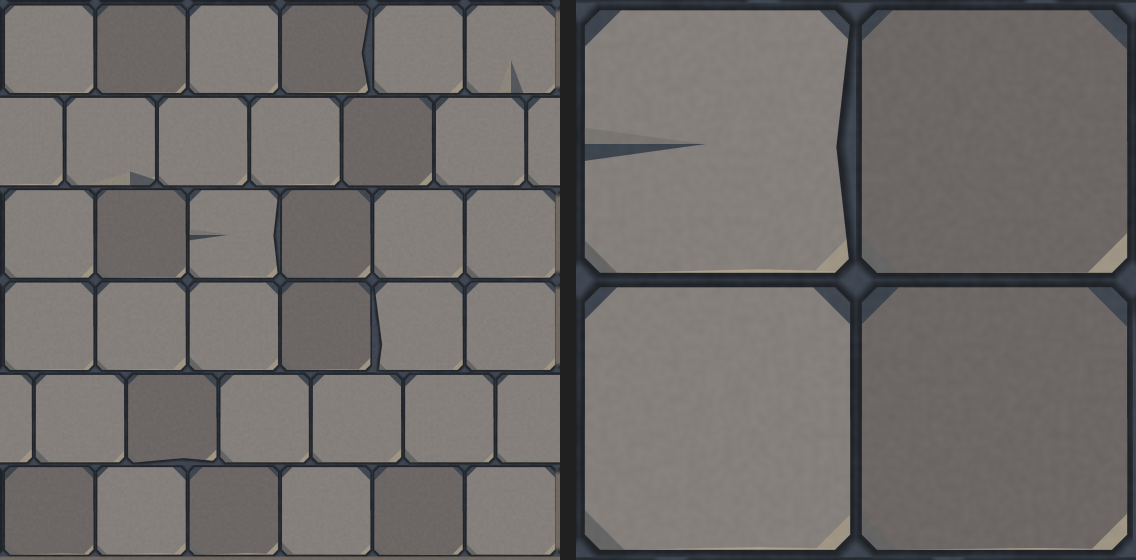
Left: the whole. Right: its middle third, enlarged.
A Shadertoy shader for this texture:

```glsl
// Chamfered stone pavers in six staggered rows, with chipped edges and dark slate joints.

const float PI = 3.14159265;
const float TILES = 6.065;                  // tile pitches across the canvas
const vec2 HALF_TILE = vec2(0.479, 0.474);  // in pitches

const vec3 STONE_LIGHT = vec3(0.520, 0.500, 0.485);
const vec3 STONE_DARK = vec3(0.425, 0.405, 0.395);
const vec3 FACET_LIT = vec3(0.680, 0.630, 0.550);
const vec3 FACET_SHADE = vec3(0.240, 0.270, 0.310);
const vec3 JOINT_DEEP = vec3(0.125, 0.140, 0.160);
const vec3 JOINT_OPEN = vec3(0.245, 0.275, 0.320);
const vec3 BORDER_DUST = vec3(0.440, 0.410, 0.380);

// One bit per column, bottom row first
const int DARK_COLUMNS[6] = int[6](21, 2, 8, 10, 8, 10);

// Side counts quarter turns from the right; lengths are in pitches
struct Chip { vec2 tile; float side; float peak; float depth; float width; };
const int CHIP_COUNT = 7;
const Chip CHIPS[CHIP_COUNT] = Chip[CHIP_COUNT](
    Chip(vec2(3, 5), 0.0, -0.04, 0.095, 0.55),
    Chip(vec2(5, 5), 3.0, 0.00, 0.36, 0.135),
    Chip(vec2(0, 4), 3.0, 0.21, 0.15, 0.46),
    Chip(vec2(2, 3), 2.0, -0.01, 0.43, 0.06),
    Chip(vec2(2, 3), 0.0, -0.02, 0.05, 0.45),
    Chip(vec2(4, 2), 2.0, -0.20, 0.085, 0.65),
    Chip(vec2(1, 1), 3.0, 0.12, 0.045, 0.50));

float hash(vec2 p) {
    return fract(sin(dot(p, vec2(127.1, 311.7))) * 43758.55);
}

float cornerSlope(vec2 cell, vec2 offset) {
    float angle = 2.0 * PI * hash(cell);
    return dot(vec2(cos(angle), sin(angle)), offset);
}

float gradientNoise(vec2 p) {
    vec2 cell = floor(p), f = fract(p);
    vec2 w = f * f * f * (f * (f * 6.0 - 15.0) + 10.0);
    vec2 e = vec2(1, 0);
    return mix(mix(cornerSlope(cell, f), cornerSlope(cell + e, f - e), w.x),
               mix(cornerSlope(cell + e.yx, f - e.yx), cornerSlope(cell + 1.0, f - 1.0), w.x), w.y);
}

float chamferedBox(vec2 p, vec2 halfSize, float cut) {
    vec2 q = abs(p) - halfSize;
    return max(max(q.x, q.y), (q.x + q.y + cut) * 0.7071);
}

float coverage(float dist, float pixel) {
    return 1.0 - smoothstep(-pixel, pixel, dist);
}

// Light falls from the lower right
vec3 facetColor(vec2 normal) {
    float lit = 0.5 + 0.5 * dot(normalize(normal), vec2(0.35, -0.937));
    return mix(FACET_SHADE, FACET_LIT, lit * lit * lit);
}

// Signed distance to a triangular notch, negative inside; facing is its slope normal
float notch(vec2 p, Chip chip, out vec2 facing) {
    float angle = chip.side * PI * 0.5;
    vec2 outward = vec2(cos(angle), sin(angle));
    vec2 along = abs(outward.yx);
    float t = dot(p, along) - chip.peak;
    float inset = dot(HALF_TILE, abs(outward)) - dot(p, outward);
    float slope = chip.depth / chip.width;
    facing = outward * 0.6 - along * sign(t);
    return (inset - chip.depth + slope * abs(t)) / sqrt(1.0 + slope * slope);
}

bool isDark(vec2 tile) {
    return tile.x >= 0.0 && ((DARK_COLUMNS[int(clamp(tile.y, 0.0, 5.0))] >> int(tile.x)) & 1) == 1;
}

void mainImage(out vec4 fragColor, in vec2 fragCoord) {
    vec2 uv = fragCoord / iResolution.xy;
    float pixel = 0.7 * TILES / iResolution.y;

    // Tile grid: every third row is shifted, by one third and then two thirds
    vec2 grid = (uv - 0.5) * TILES + 3.0;
    float row = floor(grid.y);
    float shift = mod(row, 3.0) == 1.0 ? (floor(row / 3.0) + 1.0) / 3.0 : 0.0;
    grid.x -= shift;
    vec2 tile = floor(grid);
    vec2 p = fract(grid) - 0.5;
    bool paved = row >= 0.0 && row < 6.0 && (shift > 0.0 || (tile.x >= 0.0 && tile.x < 6.0));

    // Stone face with bevelled corners and a thin lower rim
    float wear = hash(tile + 0.5 * sign(p));
    float outline = chamferedBox(p, HALF_TILE, 0.055);
    float face = chamferedBox(p, HALF_TILE, mix(0.105, 0.145, wear));
    float grain = gradientNoise(uv * 190.0) + 0.5 * gradientNoise(uv * 85.0);
    vec3 stone = isDark(tile) ? STONE_DARK : STONE_LIGHT;
    stone = mix(facetColor(sign(p)), stone, coverage(face, pixel));
    float rim = 0.016 * hash(tile + 7.3) * (1.0 - abs(p.x - 0.15) / 0.5);
    stone = mix(stone, facetColor(vec2(0.3, -1)), coverage(p.y + HALF_TILE.y - rim, pixel));

    // Deep chips show sloped facets, shallow ones cut the outline
    for (int i = 0; i < CHIP_COUNT; i++) {
        if (CHIPS[i].tile != tile) continue;
        vec2 facing;
        float dist = notch(p, CHIPS[i], facing);
        if (CHIPS[i].depth > 0.1) stone = mix(stone, facetColor(facing), coverage(dist, pixel));
        else outline = max(outline, -dist);
    }

    // Joints open up away from the stones; dust lies on the right and lower borders
    float openness = smoothstep(0.004, 0.045, outline + 0.008 * gradientNoise(uv * 40.0));
    vec3 ground = mix(JOINT_DEEP, JOINT_OPEN, openness);
    float rightDust = smoothstep(0.989, 0.994, uv.x) * (1.0 - smoothstep(0.38, 0.46, abs(p.y)));
    float lowerDust = 1.0 - smoothstep(0.004, 0.008, uv.y);
    ground = mix(ground, BORDER_DUST, max(rightDust, lowerDust));

    vec3 color = mix(ground, stone, paved ? coverage(outline, pixel) : 0.0);
    fragColor = vec4(color + 0.018 * grain, 1.0);
}
```
